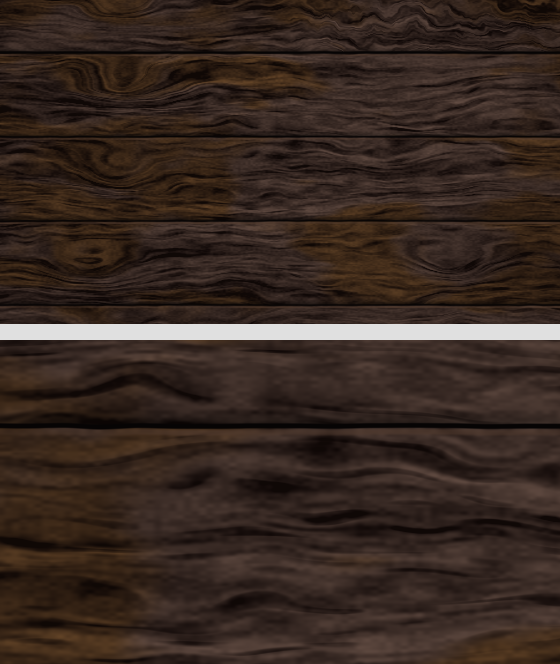
Top, the full canvas; bottom, a detail of the centre.
Write a Shadertoy shader that draws this texture.

```glsl
float hash(vec2 p) {
    p = fract(p * vec2(0.1031, 0.1137));
    p += dot(p, p.yx + 33.33);
    return fract((p.x + p.y) * p.x * 17.0);
}

float noise(vec2 p) {
    vec2 i = floor(p), f = fract(p);
    f = f * f * (3.0 - 2.0 * f);
    return mix(mix(hash(i), hash(i + vec2(1, 0)), f.x),
               mix(hash(i + vec2(0, 1)), hash(i + vec2(1, 1)), f.x), f.y);
}

float fbm(vec2 p) {
    float sum = 0.0, amp = 0.55;
    for (int i = 0; i < 4; i++) {
        sum += amp * noise(p);
        p = p * 2.03 + 17.3;
        amp *= 0.5;
    }
    return sum;
}

// Height field whose contours are the growth rings of one plank
float grainField(vec2 p, float id, out float knotMask) {
    float seed = id * 19.0 + 60.0;
    float g = p.y + 0.55 * (fbm(vec2(p.x * 1.8 + seed, p.y * 1.6)) - 0.5);
    g += 0.05 * (noise(vec2(p.x * 14.0, p.y * 5.0 + seed)) - 0.5);

    // Rippled figure on the right of the top plank
    float ripple = step(2.5, id) * smoothstep(0.75, 1.0, p.x);
    g += ripple * 0.38 * (fbm(vec2(p.x * 11.0, p.y * 2.5)) - 0.5);

    // A knot at the left of every plank, one at the right of every third
    knotMask = 0.0;
    for (int k = 0; k < 2; k++) {
        float side = float(k);
        float present = k == 0 ? 1.0 : step(mod(id, 3.0), 0.5);
        vec2 center = vec2(mix(0.26 + 0.18 * hash(vec2(seed, 3.0)), 1.4 + 0.09 * id, side),
                           0.38 + 0.28 * hash(vec2(seed, 8.0 + side)));
        vec2 q = (p - center) / vec2(0.12, 0.22);
        q += 0.35 * (vec2(noise(p * 9.0 + seed), noise(p * 8.0 - seed + 200.0)) - 0.5);
        float bump = present * exp(-dot(q, q));
        g += 0.34 * bump;
        knotMask += bump;
    }
    return g;
}

void mainImage(out vec4 fragColor, in vec2 fragCoord) {
    vec2 p = fragCoord / iResolution.y;
    float aspect = iResolution.x / iResolution.y;
    float pixel = 1.0 / iResolution.y;

    // Horizontal planks
    const float plankHeight = 0.2597;
    float row = (p.y - 0.0586) / plankHeight;
    float id = floor(row), v = fract(row);
    float seed = id * 31.0 + 70.0;
    float knot;
    float g = grainField(vec2(p.x, v), id, knot);

    // Rings, fibres, pores and broad stains
    float ring = noise(vec2(g * 21.0 + seed, p.x * 1.5));
    float fibre = noise(vec2(p.x * 22.0, g * 42.0 + seed));
    float pore = smoothstep(0.58, 0.85, noise(vec2(p.x * 13.0 + 90.0, g * 36.0 + seed)));
    float speck = noise(vec2(p.x * 130.0, p.y * 260.0));
    float stain = fbm(vec2(p.x * 2.6 + seed, v * 2.2));
    float smoothPatch = smoothstep(0.56, 0.68, fbm(vec2(p.x * 1.7 + seed, g * 4.0)));

    float tone = 0.41 + 0.08 * smoothPatch + 0.4 * (stain - 0.5);
    float texture_ = 0.48 * (ring - 0.5) + 0.42 * (fibre - 0.5) - 0.24 * pore;
    tone += texture_ * mix(1.0, 0.55, smoothPatch) + 0.16 * (speck - 0.5);
    tone -= 0.14 * smoothstep(0.8, 1.0, knot);
    tone += 0.06 * (hash(vec2(seed, 5.0)) - 0.5);

    // Darker towards the sides and the bottom
    vec2 c = vec2(p.x / aspect, p.y) - vec2(0.5, 0.55);
    tone *= 1.08 - 0.6 * dot(c, c);
    tone = clamp(tone, 0.0, 1.0);

    vec3 color = mix(vec3(0.06, 0.03, 0.025), vec3(0.41, 0.32, 0.28), tone);
    vec3 amber = mix(vec3(0.06, 0.03, 0.02), vec3(0.43, 0.29, 0.15), tone);
    float ends = smoothstep(0.15, 0.48, abs(c.x));
    float warmth = smoothstep(0.45, 0.68, fbm(vec2(p.x * 3.5 - seed + 300.0, g * 2.5)) + 0.12 * ends);
    color = mix(color, amber, warmth * 0.85);

    // Dark gap with a worn, lit edge on the plank below it
    float d = (v - step(0.5, v)) * plankHeight;
    d += 0.0018 * (noise(vec2(p.x * 25.0, floor(row + 0.5) * 7.0 + 40.0)) - 0.5);
    float gapHalf = 0.0025 + 0.0015 * step(2.5, floor(row + 0.5));
    float lip = smoothstep(0.0045, 0.001, abs(d + gapHalf + 0.004));
    color = mix(color, vec3(0.32, 0.23, 0.18), lip * (0.25 + 0.5 * noise(vec2(p.x * 9.0, id * 5.0 + 30.0))));
    color *= 1.0 - 0.35 * smoothstep(0.02, 0.0, d) * step(0.0, d);
    float gap = 1.0 - smoothstep(gapHalf - pixel, gapHalf + pixel, abs(d));
    color = mix(color, vec3(0.025, 0.015, 0.015), gap);

    fragColor = vec4(color, 1.0);
}
```
